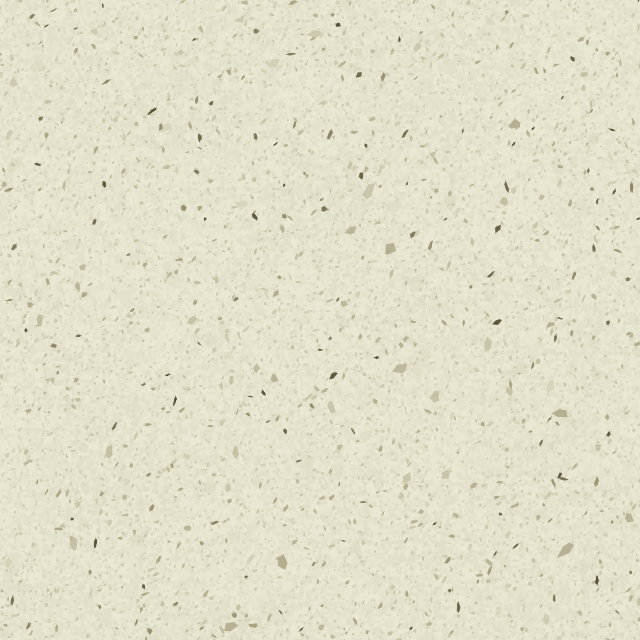
A WebGL 1 fragment shader for this texture:

```glsl
precision highp float;

// Pale cream quartz slab: a softly mottled ground covered with angular chips.
// Each layer scatters convex polygons on a jittered grid, from faint large
// chips and dense fine specks up to sparse dark slivers.

uniform vec2 u_resolution;

#define GROUND_LIGHT vec3(0.918, 0.908, 0.830)
#define GROUND_SHADE vec3(0.878, 0.868, 0.785)
#define CHIP_PALE    vec3(0.865, 0.855, 0.765)
#define SPECK_LIGHT  vec3(0.865, 0.855, 0.765)
#define SPECK_DEEP   vec3(0.755, 0.740, 0.625)
#define OLIVE        vec3(0.650, 0.625, 0.490)
#define DARK         vec3(0.310, 0.290, 0.190)
#define LEAN         1.05
#define SOFTNESS     0.0011

vec4 hash4(vec2 cell, float seed) {
  vec4 p = fract(vec4(cell.xyx, cell.y + seed) * vec4(0.1031, 0.1030, 0.0973, 0.1099)
                 + seed * 0.137);
  p += dot(p, p.wzxy + 33.33);
  return fract((p.xxyz + p.yzzw) * p.zywx);
}

float valueNoise(vec2 p, float seed) {
  vec2 i = floor(p);
  vec2 f = fract(p);
  f = f * f * (3.0 - 2.0 * f);
  float low = mix(hash4(i, seed).x, hash4(i + vec2(1.0, 0.0), seed).x, f.x);
  float high = mix(hash4(i + vec2(0.0, 1.0), seed).x, hash4(i + 1.0, seed).x, f.x);
  return mix(low, high, f.y);
}

// Signed distance to an irregular five-sided chip of about the given radius.
float chipDistance(vec2 p, float radius, vec4 rnd) {
  float d = -1.0;
  for (int k = 0; k < 5; k++) {
    float side = float(k);
    float wobble = fract(rnd.x * 7.3 + rnd.y * side * 3.7 + side * 0.618);
    float angle = 1.2566 * (side + 0.55 * wobble) + 6.2832 * rnd.z;
    d = max(d, dot(p, vec2(cos(angle), sin(angle))) - radius * (0.75 + 0.4 * wobble));
  }
  return d;
}

// One scattered layer: x is the coverage, y a random tone of the top chip.
// Radii are in cells; stretch is the greatest length-to-width ratio.
vec2 scatter(vec2 uv, float cells, float density, vec2 radii, float stretch, float seed) {
  vec2 p = uv * cells;
  vec2 home = floor(p);
  vec2 result = vec2(0.0);
  float soft = max(SOFTNESS, 0.6 / u_resolution.y) * cells;
  for (int j = -1; j <= 1; j++) {
    for (int i = -1; i <= 1; i++) {
      vec2 cell = home + vec2(float(i), float(j));
      vec4 place = hash4(cell, seed);
      vec4 form = hash4(cell, seed + 17.0);
      if (place.z < density) {
        vec2 q = p - cell - place.xy;
        // Most chips lean up to the right, with a wide spread.
        float turn = LEAN + (form.x + form.y - 1.0) * 1.7;
        float c = cos(turn);
        float s = sin(turn);
        q = vec2(c * q.x + s * q.y, c * q.y - s * q.x);
        float ratio = sqrt(mix(1.0, stretch, form.z));
        q *= vec2(1.0 / ratio, ratio);
        float radius = mix(radii.x, radii.y, form.w * form.w);
        float d = chipDistance(q, radius, form.wzxy);
        float cover = 1.0 - smoothstep(-soft, soft, d);
        if (cover > result.x) result = vec2(cover, place.w);
      }
    }
  }
  return result;
}

void main() {
  vec2 uv = gl_FragCoord.xy / u_resolution.y;

  // Ground: fine grain over broader mottling.
  float mottle = 0.60 * valueNoise(uv * 210.0, 1.0)
               + 0.28 * valueNoise(uv * 85.0, 2.0)
               + 0.12 * valueNoise(uv * 6.0, 3.0);
  vec3 color = mix(GROUND_LIGHT, GROUND_SHADE, smoothstep(0.2, 0.85, mottle));

  // Faint translucent chips, some lighter than the ground.
  vec2 chip = scatter(uv, 34.0, 0.40, vec2(0.12, 0.36), 2.2, 11.0);
  color = mix(color, mix(CHIP_PALE, GROUND_LIGHT, chip.y), chip.x * 0.8);

  // Dense fine specks.
  chip = scatter(uv, 135.0, 0.42, vec2(0.16, 0.38), 2.2, 23.0);
  color = mix(color, mix(SPECK_LIGHT, SPECK_DEEP, chip.y * chip.y), chip.x * 0.85);

  // Middle-sized grains.
  chip = scatter(uv, 62.0, 0.24, vec2(0.10, 0.25), 3.0, 37.0);
  color = mix(color, mix(SPECK_LIGHT, OLIVE, chip.y), chip.x * 0.9);

  // Larger beige and olive chips.
  chip = scatter(uv, 19.0, 0.22, vec2(0.07, 0.17), 2.2, 53.0);
  color = mix(color, mix(SPECK_LIGHT, OLIVE, chip.y * 0.9), chip.x * 0.9);

  // Sparse dark slivers.
  chip = scatter(uv, 32.0, 0.15, vec2(0.065, 0.15), 3.4, 71.0);
  color = mix(color, mix(OLIVE, DARK, chip.y), chip.x * 0.95);

  gl_FragColor = vec4(color, 1.0);
}
```
